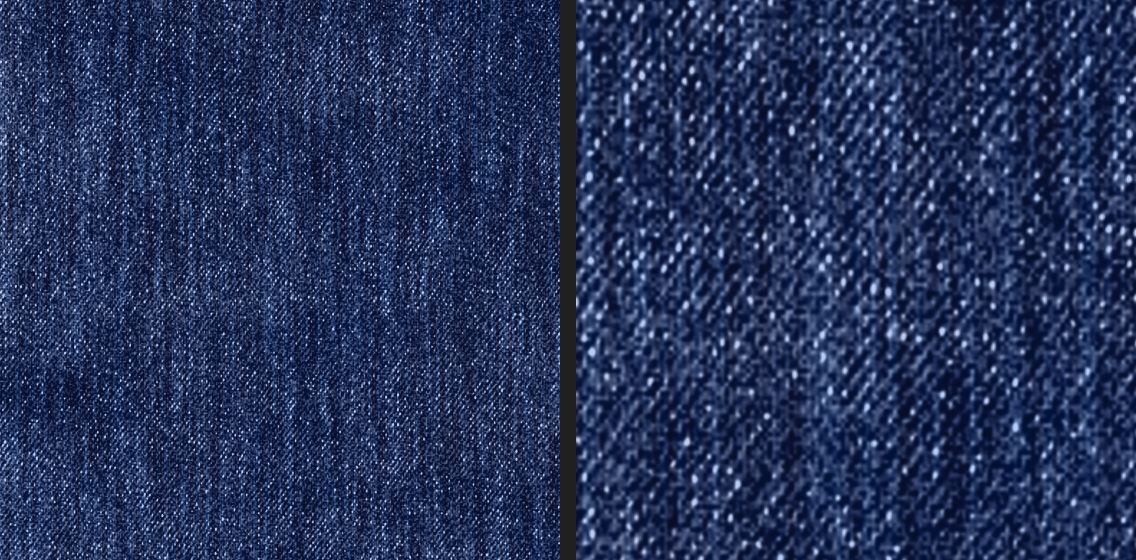
Left: the whole. Right: its middle third, enlarged.
This texture is drawn by a three.js fragment shader. Its source:

```glsl
// Worn indigo denim: steep twill ridges rising to the right, pale weft specks
// where ridges cross the vertical threads, uneven streaks and faded patches.
// All layers sum to one tone, which a six-colour indigo ramp turns to colour.
varying vec2 vUv;

const float TAU = 6.28319;
const float THREADS = 230.0;            // vertical threads across the cloth
const vec2 TWILL = vec2(-105.0, 75.0);  // ridge count along x and y

const vec3 INK    = vec3(0.02, 0.07, 0.22);
const vec3 INDIGO = vec3(0.11, 0.17, 0.33);
const vec3 DENIM  = vec3(0.20, 0.26, 0.42);
const vec3 FADED  = vec3(0.31, 0.38, 0.53);
const vec3 PALE   = vec3(0.47, 0.53, 0.69);
const vec3 WEFT   = vec3(0.66, 0.73, 0.87);

float hash(vec2 p) {
  vec3 q = fract(vec3(p.xyx) * 0.1031);
  q += dot(q, q.yzx + 33.33);
  return fract((q.x + q.y) * q.z);
}

float noise(vec2 p) {
  vec2 i = floor(p);
  vec2 f = fract(p);
  f = f * f * (3.0 - 2.0 * f);
  float low = mix(hash(i), hash(i + vec2(1.0, 0.0)), f.x);
  float high = mix(hash(i + vec2(0.0, 1.0)), hash(i + 1.0), f.x);
  return mix(low, high, f.y);
}

// Noise centred on zero, with its own offset for each layer
float layer(vec2 p, vec2 scale, float seed) {
  return noise(p * scale + seed) - 0.5;
}

// Threads wander slightly from straight
vec2 wander(vec2 p) {
  float sway = layer(p, vec2(16.0, 5.0), 11.0);
  float lift = layer(p, vec2(9.0, 14.0), 47.0);
  return p + vec2(sway * 0.004, lift * 0.007);
}

// Pale specks of random strength, one per crossing of thread and ridge
float weftSpecks(vec2 p) {
  float column = floor(p.x * THREADS);
  float along = p.y * TWILL.y + (column + 0.5) / THREADS * TWILL.x;
  vec2 local = vec2(fract(p.x * THREADS), fract(along)) - 0.5;
  float strength = pow(hash(vec2(column, floor(along)) + 300.0), 4.0);
  float thread = 0.6 + 0.8 * hash(vec2(column, 17.0));
  return strength * thread * exp(-dot(local * local, vec2(7.0, 38.0)));
}

// Broad wear: clouds, horizontal creases and long vertical fades
float wear(vec2 p) {
  float clouds = layer(p, vec2(5.0, 7.0), 3.0) * 0.4;
  float creases = layer(p, vec2(3.5, 17.0), 71.0) * 0.45;
  float fades = layer(p, vec2(50.0, 4.0), 29.0) * 0.35;
  float edge = 0.3 * (1.0 - smoothstep(0.0, 0.07, p.x));
  return clouds + creases + fades + edge;
}

// Thread-wide streaks that run a short way up the cloth
float streaks(vec2 p) {
  return layer(p, vec2(THREADS * 0.85, 10.0), 131.0);
}

// Tone in deviations from the mid blue
float clothTone(vec2 p, float worn) {
  vec2 q = wander(p);
  float ridge = -cos(TAU * dot(q, TWILL));
  float ridgeDepth = 0.55 + 0.7 * layer(p, vec2(24.0, 18.0), 83.0);
  float gap = cos(TAU * (q.x * THREADS - 0.5));
  float grain = layer(p, vec2(390.0, 370.0), 211.0);
  float specks = weftSpecks(q) * (4.9 + worn);
  return worn + ridge * ridgeDepth + gap * 0.2 + grain * 3.3
       + streaks(q) * 1.3 + specks - 0.27;
}

float rise(float from, float to, float t) {
  return clamp((t - from) / (to - from), 0.0, 1.0);
}

vec3 indigoRamp(float t) {
  vec3 c = mix(INK * 0.75, INK, rise(-2.4, -1.2, t));
  c = mix(c, INDIGO, rise(-1.05, -0.2, t));
  c = mix(c, DENIM, rise(-0.2, 0.55, t));
  c = mix(c, FADED, rise(0.55, 1.23, t));
  c = mix(c, PALE, rise(1.23, 2.0, t));
  return mix(c, WEFT * 1.1, rise(2.0, 2.8, t));
}

void main() {
  float worn = wear(vUv);

  // Four nearby samples soften the thread edges
  vec3 colour = vec3(0.0);
  for (int i = 0; i < 4; i++) {
    float k = float(i);
    vec2 corner = vec2(mod(k, 2.0), floor(k * 0.5)) - 0.5;
    colour += 0.25 * indigoRamp(clothTone(vUv + corner * 0.0009, worn));
  }

  // Some streaks keep a fresher, bluer dye
  float dye = streaks(wander(vUv)) + 0.3 * layer(vUv, vec2(6.0, 4.0), 59.0);
  colour += vec3(-0.04, 0.01, 0.05) * dye;

  gl_FragColor = vec4(clamp(colour, 0.0, 1.0), 1.0);
}
```
